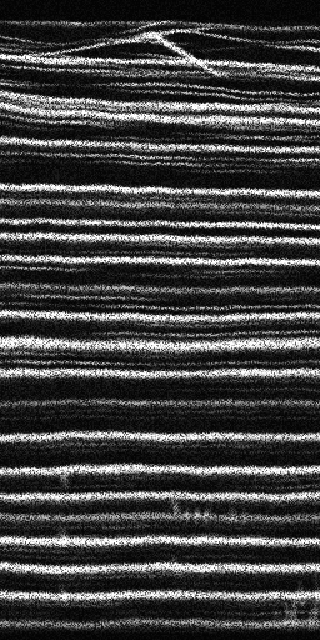
This texture is drawn by a WebGL 1 fragment shader. Its source:

```glsl
precision highp float;
// Grainy scan of stacked bright strata: tangled strands on top, thick layers below.
uniform vec2 u_resolution;

float hash(vec2 p) {
  vec3 q = fract(p.xyx * vec3(0.1031, 0.103, 0.0973));
  q += dot(q, q.yzx + 33.33);
  return fract((q.x + q.y) * q.z);
}

vec2 gradient(vec2 cell) {
  float angle = 6.2832 * hash(cell);
  return vec2(cos(angle), sin(angle));
}

float gradientNoise(vec2 p) {
  vec2 i = floor(p), f = fract(p);
  vec2 u = f * f * (3.0 - 2.0 * f);
  vec2 e = vec2(1.0, 0.0);
  float low = mix(dot(gradient(i), f), dot(gradient(i + e), f - e), u.x);
  float high = mix(dot(gradient(i + e.yx), f - e.yx),
                   dot(gradient(i + e.xx), f - e.xx), u.x);
  return mix(low, high, u.y);
}

float bell(float d, float width) {
  d /= width;
  return exp(-d * d);
}

// Bright line with a softer lower flank; d grows downward.
float ridge(float d, float width, float tail) {
  return bell(d, width + tail * step(0.0, d));
}

// Near-even spacing, with a beat near the top and a sag lower down.
float layerDepth(float i) {
  float beat = 0.004 + 0.016 * cos(2.0944 * (i - 1.0));
  return 0.1016 + 0.0436 * i + beat * (1.0 - smoothstep(4.0, 6.0, i))
       + 0.021 * bell(i - 14.3, 1.8) + 0.008 * bell(i - 6.0, 0.5);
}

// Tilt, slow undulation and a rise at the upper left.
float warpDepth(vec2 p) {
  float tilt = 0.012 * (p.x - 0.5) * (1.0 - smoothstep(0.3, 0.6, p.y));
  float rise = 0.016 * exp(-4.0 * p.x) * bell(p.y - 0.15, 0.06);
  float wave = 0.006 * gradientNoise(p * vec2(3.0, 5.0))
             + 0.003 * gradientNoise(p * vec2(11.0, 14.0));
  return p.y - tilt + rise - wave;
}

float strata(float x, float depth) {
  float light = 0.0;
  for (int k = 0; k < 21; k++) {
    float i = float(k);
    float r = hash(vec2(i, 7.0)), s = hash(vec2(i, 19.0));
    float faint = max(step(7.5, i) * step(mod(i, 4.0), 0.5), bell(i - 5.0, 0.3));
    float vary = 1.0 + 0.5 * gradientNoise(vec2(x * 4.0, i * 3.7 + 0.4));
    float d = depth - layerDepth(i);
    float width = mix(0.0027, 0.0044, i / 20.0) + 0.0024 * bell(i - 10.0, 0.6);
    float power = mix(0.8 + 0.4 * s, 0.3, faint) * vary;
    light += power * ridge(d, width, 0.0005 + 0.002 * r);
    light += 0.06 * vary * ridge(d - 0.004, 0.006, 0.010 * r);
    // Thin companion lines fill the gap below, mostly in the upper half.
    float upper = 1.0 - 0.6 * smoothstep(9.0, 13.0, i);
    for (int j = 0; j < 2; j++) {
      float n = float(j);
      float t = hash(vec2(i + 3.0, n + 51.0));
      float patchy = smoothstep(-0.35, 0.35,
                                gradientNoise(vec2(x * 2.5, i * 5.3 + n * 2.7 + 0.3)));
      float gap = 0.011 + 0.012 * n + 0.007 * t;
      light += mix(0.12, 0.55, t) * upper * patchy * ridge(d - gap, 0.0019, 0.0008);
    }
  }
  // Second half of the bright pair in the upper middle.
  return light + 0.85 * ridge(depth - 0.349, 0.003, 0.001);
}

// Thin crossing strands, steeper and brighter near the surface.
float strands(float x, float depth) {
  float light = 0.3 * ridge(depth - 0.036, 0.002, 0.003);
  for (int k = 0; k < 24; k++) {
    float i = float(k);
    float shallow = 1.0 - i / 24.0;
    float slope = (hash(vec2(i, 31.0)) - 0.55) * 0.14 * shallow;
    float bend = 0.022 * shallow * gradientNoise(vec2(x * 2.7, i * 2.3 + 0.5));
    float center = 0.040 + 0.0098 * i + slope * (x - 0.48) + bend;
    float vary = smoothstep(-0.3, 0.4, gradientNoise(vec2(x * 3.0, i * 4.1 + 9.3)));
    light += (0.2 + 0.5 * shallow) * vary * ridge(depth - center, 0.0017, 0.0006);
  }
  return light;
}

// Tapered bright streak from a to b.
float streak(vec2 p, vec2 a, vec2 b, float width) {
  float h = clamp((p.x - a.x) / (b.x - a.x), 0.0, 1.0);
  float reach = smoothstep(-0.06, 0.03, p.x - min(a.x, b.x))
              * (1.0 - smoothstep(-0.03, 0.06, p.x - max(a.x, b.x)));
  return reach * bell(p.y - mix(a.y, b.y, h), width * (1.0 - 0.4 * h));
}

// Vertical scars and hatching that disturb the lower layers.
float scars(vec2 p) {
  float light = 0.0;
  for (int k = 0; k < 5; k++) {
    float i = float(k);
    vec2 c = vec2(0.2 + 0.35 * mod(i, 2.0), 0.748 + 0.046 * i);
    light += 0.3 * bell(p.x - c.x - 0.6 * (p.y - c.y), 0.011) * bell(p.y - c.y, 0.011);
  }
  float hatch = smoothstep(-0.1, 0.4, gradientNoise(vec2(p.x * 45.0, p.y * 18.0)));
  float patches = bell(p.x - 0.65, 0.13) * bell(p.y - 0.805, 0.010)
                + smoothstep(0.84, 0.92, p.x) * bell(p.y - 0.945, 0.03);
  return light + 0.25 * hatch * patches;
}

void main() {
  vec2 p = gl_FragCoord.xy / u_resolution;
  p.y = 1.0 - p.y;

  // Speckle also roughens the edges of the layers.
  vec2 cell = floor(p * vec2(256.0, 512.0));
  float speckle = hash(cell + 11.0);
  float jitter = hash(cell.yx + 73.0) - 0.5;
  vec2 q = vec2(p.x, warpDepth(p) + 0.0022 * jitter);

  float light = strata(q.x, q.y) + strands(q.x, q.y);
  vec2 knot = vec2(0.48, 0.057);
  light += 1.0 * streak(q, knot, vec2(0.68, 0.117), 0.0048);
  light += 0.6 * streak(q, knot, vec2(0.02, 0.100), 0.003);
  light += 0.5 * streak(q, knot, vec2(0.66, 0.042), 0.0024);
  light += scars(p);
  light *= 1.0 - 0.6 * bell(p.y - 0.605, 0.018);
  light += 0.03 + 0.03 * gradientNoise(p * vec2(6.0, 24.0));
  light *= smoothstep(0.030, 0.036, p.y) * (1.0 - smoothstep(0.982, 0.992, p.y));

  float grain = 0.15 + 1.7 * speckle;
  float gray = 1.0 - exp(-2.3 * pow(light, 1.3) * grain);
  gray += 0.01 + 0.05 * speckle * speckle;
  gl_FragColor = vec4(vec3(clamp(gray, 0.0, 1.0)), 1.0);
}
```
